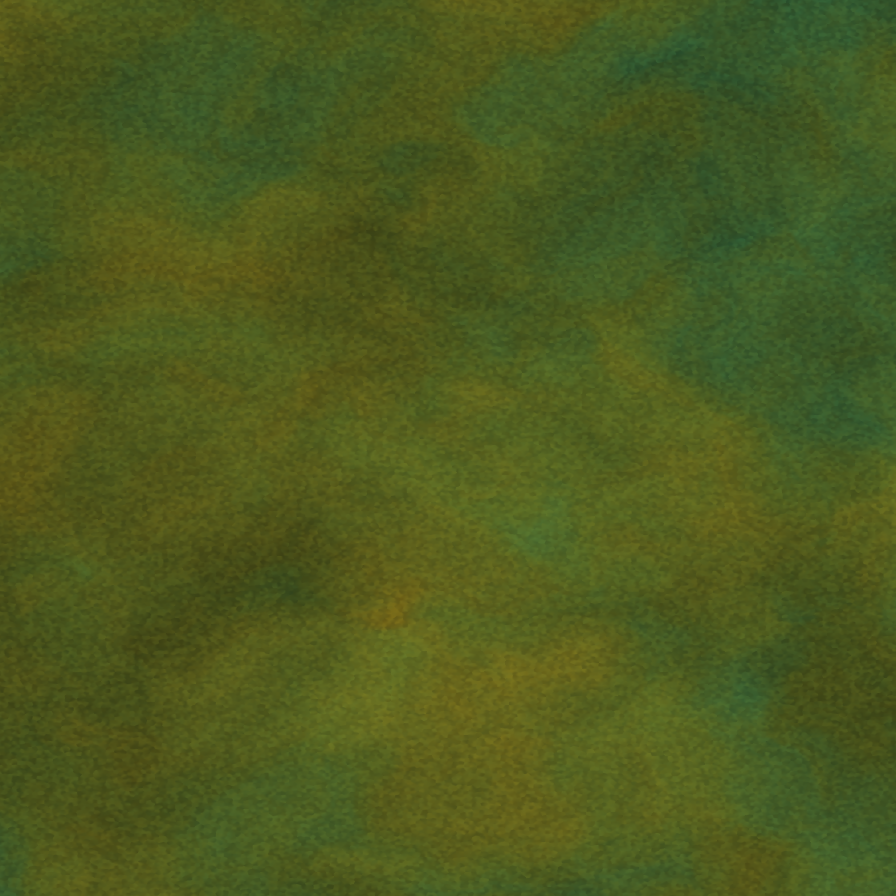
This texture is drawn by a WebGL 2 fragment shader. Its source:

```glsl
#version 300 es
precision highp float;

#define CLOUD_SCALE 3.2
#define STRETCH vec2(0.88, 1.2)
#define WARP 0.22
#define ROUGHNESS 0.6
#define HUE_CONTRAST 1.75
#define LIGHT_CONTRAST 0.75
#define GRAIN_SCALE 250.0
#define GRAIN_AMOUNT 0.22
#define VIGNETTE 0.12
#define TEAL vec3(0.185, 0.372, 0.215)
#define OLIVE vec3(0.305, 0.363, 0.120)
#define OCHRE vec3(0.415, 0.372, 0.088)

uniform vec2 u_resolution;
out vec4 fragColor;

vec3 hash(vec2 p) {
    vec3 q = fract(p.xyx * vec3(0.1031, 0.1030, 0.0973));
    q += dot(q, q.yxz + 33.33);
    return fract((q.xxy + q.yzz) * q.zyx);
}

// Smooth cellular noise: three independent values blended between jittered points
vec3 cellNoise(vec2 p) {
    vec2 cell = floor(p);
    vec3 sum = vec3(0.0005);
    float total = 0.001;
    for (int y = -1; y <= 1; y++) {
        for (int x = -1; x <= 1; x++) {
            vec2 id = cell + vec2(x, y);
            vec2 site = id + 0.1 + 0.8 * hash(id + 71.7).xy;
            vec2 away = p - site;
            float weight = max(0.0, 1.0 - dot(away, away) / 1.21);
            weight *= weight * weight;
            sum += weight * hash(id + 19.3);
            total += weight;
        }
    }
    return sum / total;
}

// Layered octaves, each turned a little to hide the grid
vec3 clouds(vec2 p, int octaves) {
    mat2 turn = mat2(0.96, 0.28, -0.28, 0.96);
    vec3 sum = vec3(0.0);
    float amplitude = 1.0;
    float total = 0.0;
    for (int i = 0; i < octaves; i++) {
        sum += amplitude * cellNoise(p);
        total += amplitude;
        amplitude *= ROUGHNESS;
        p = turn * p * 2.03 + 13.7;
    }
    return sum / total;
}

void main() {
    vec2 uv = gl_FragCoord.xy / u_resolution;
    vec2 p = gl_FragCoord.xy / min(u_resolution.x, u_resolution.y);

    // Warped clouds of pigment
    vec2 q = p * CLOUD_SCALE * STRETCH + 40.0;
    vec2 drift = clouds(q * 1.4 + 5.2, 3).xy - 0.5;
    vec3 pigment = clouds(q + drift * WARP * CLOUD_SCALE, 6) - 0.5;

    // Hue runs from teal through olive to ochre
    float hue = clamp(0.5 + HUE_CONTRAST * pigment.x, 0.0, 1.0);
    vec3 color = hue < 0.5 ? mix(TEAL, OLIVE, hue * 2.0)
                           : mix(OLIVE, OCHRE, hue * 2.0 - 1.0);

    // Light and dark washes, with slightly dimmed borders
    float light = 1.02 + LIGHT_CONTRAST * pigment.y;
    vec2 fromCenter = uv - 0.5;
    light -= VIGNETTE * dot(fromCenter, fromCenter);

    // Fine paper grain, a little wider than tall
    vec3 grain = cellNoise(p * GRAIN_SCALE * STRETCH) - 0.5;
    light += GRAIN_AMOUNT * grain.x;
    color += 0.02 * grain.y * vec3(1.0, 0.2, -0.6);

    fragColor = vec4(clamp(color * light, 0.0, 1.0), 1.0);
}
```
